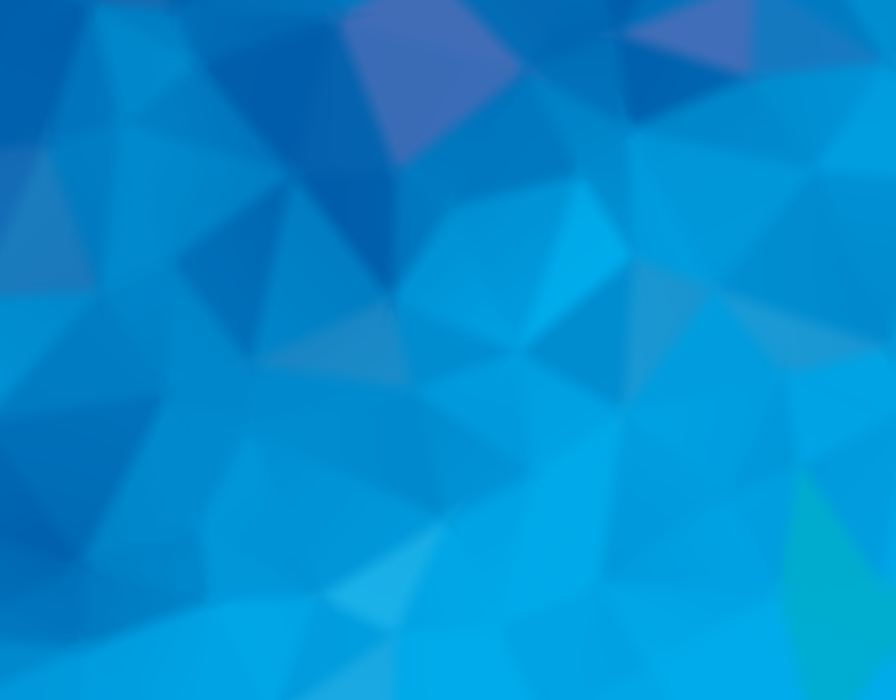
Write a Shadertoy shader that draws this background.

```glsl
// Soft-edged low-poly facets in blue, with violet and teal accents.
#define CELL 0.172
#define JITTER 0.36
#define TILT 0.42
#define SOFTNESS 0.017
#define TONE_SPREAD 0.30
#define FACET_SLOPE 0.9
#define DEEP vec3(0.00, 0.365, 0.67)
#define MIDDLE vec3(0.00, 0.53, 0.795)
#define BRIGHT vec3(0.00, 0.67, 0.92)
#define VIOLET vec3(0.28, 0.43, 0.72)
#define TEAL vec3(0.00, 0.68, 0.79)

float hash(vec2 p) {
    return fract(sin(dot(p, vec2(127.1, 311.7))) * 43758.5453);
}

vec2 hash2(vec2 p) {
    return vec2(hash(p), hash(p + 17.3));
}

// Round pool of influence, one at its centre
float pool(vec2 p, vec2 centre, vec2 radius) {
    vec2 d = (p - centre) / radius;
    return exp(-dot(d, d));
}

// Broad light: dark at the upper left, bright along the bottom
float lightField(vec2 p) {
    float tone = 0.65 - 0.72 * (p.y - 0.45) + 0.28 * (p.x - 0.6);
    tone -= 0.80 * pool(p, vec2(0.08, 0.21), vec2(0.15, 0.14));
    tone -= 0.42 * pool(p, vec2(0.47, 0.74), vec2(0.15, 0.20));
    tone -= 0.38 * pool(p, vec2(0.90, 0.95), vec2(0.14, 0.13));
    tone -= 0.20 * pool(p, vec2(1.20, 0.60), vec2(0.22, 0.10));
    tone += 0.34 * pool(p, vec2(0.22, 0.84), vec2(0.09, 0.18));
    tone += 0.25 * pool(p, vec2(1.28, 0.92), vec2(0.14, 0.10));
    // Slanted bright streak
    float streak = p.y - 0.60 - 0.36 * (p.x - 0.75);
    tone += 0.32 * exp(-streak * streak / 0.005) * smoothstep(0.5, 0.7, p.x);
    return tone;
}

vec3 facetColor(vec2 p, vec2 centre, vec2 id) {
    vec2 slope = (hash2(id + 5.7) - 0.5) * FACET_SLOPE;
    float tone = lightField(mix(centre, p, 0.15)) + dot(p - centre, slope);
    tone = clamp(tone + (hash(id) - 0.5) * TONE_SPREAD, 0.0, 1.0);
    vec3 color = mix(DEEP, MIDDLE, smoothstep(0.0, 1.0, tone * 2.0) * 0.4 + min(tone * 2.0, 1.0) * 0.6);
    color = mix(color, BRIGHT, max(tone * 2.0 - 1.0, 0.0));

    // Accents take hold of whole facets
    float violet = max(pool(centre, vec2(0.61, 0.92), vec2(0.19, 0.14)),
                   max(pool(centre, vec2(1.06, 0.97), vec2(0.10, 0.08)),
                       0.7 * pool(centre, vec2(0.02, 0.71), vec2(0.08))));
    color = mix(color, VIOLET, smoothstep(0.38, 0.68, violet) * (0.8 + 0.3 * hash(id + 2.1)));
    float teal = pool(centre, vec2(1.22, 0.14), vec2(0.18, 0.15));
    color = mix(color, TEAL, smoothstep(0.3, 0.75, teal) * 0.85);
    float pale = step(0.965, hash(id + 9.4));
    return color + pale * vec3(0.10, 0.03, 0.0);
}

float edgeDistance(vec2 p, vec2 a, vec2 b) {
    vec2 e = b - a, d = p - a;
    return (e.x * d.y - e.y * d.x) / max(length(e), 0.001);
}

// Adds one counter-clockwise facet, weighted by its soft coverage
void addFacet(inout vec4 sum, mat2 turn, vec2 g, vec2 a, vec2 b, vec2 c, vec2 id) {
    float inside = min(edgeDistance(g, a, b), min(edgeDistance(g, b, c), edgeDistance(g, c, a)));
    float soft = SOFTNESS / CELL;
    float weight = smoothstep(-soft, soft, inside);
    if (weight <= 0.0) return;
    // A vector times a matrix undoes the grid rotation
    vec2 centre = ((a + b + c) / 3.0) * turn * CELL;
    sum += weight * vec4(facetColor(g * turn * CELL, centre, id), 1.0);
}

vec2 gridPoint(vec2 id) {
    return id + (hash2(id) - 0.5) * 2.0 * JITTER;
}

void mainImage(out vec4 fragColor, in vec2 fragCoord) {
    vec2 p = fragCoord / iResolution.y;
    mat2 turn = mat2(cos(TILT), -sin(TILT), sin(TILT), cos(TILT));
    vec2 g = turn * p / CELL;
    vec4 sum = vec4(0.0);

    // Split each nearby jittered cell along its shorter diagonal
    for (int y = -1; y <= 1; y++) {
        for (int x = -1; x <= 1; x++) {
            vec2 id = floor(g) + vec2(x, y);
            vec2 a = gridPoint(id);
            vec2 b = gridPoint(id + vec2(1, 0));
            vec2 c = gridPoint(id + vec2(0, 1));
            vec2 d = gridPoint(id + vec2(1, 1));
            if (distance(a, d) < distance(b, c)) {
                addFacet(sum, turn, g, a, b, d, id + 0.3);
                addFacet(sum, turn, g, a, d, c, id + 0.6);
            } else {
                addFacet(sum, turn, g, a, b, c, id + 0.3);
                addFacet(sum, turn, g, b, d, c, id + 0.6);
            }
        }
    }
    fragColor = vec4(sum.rgb / max(sum.a, 0.0001), 1.0);
}
```
